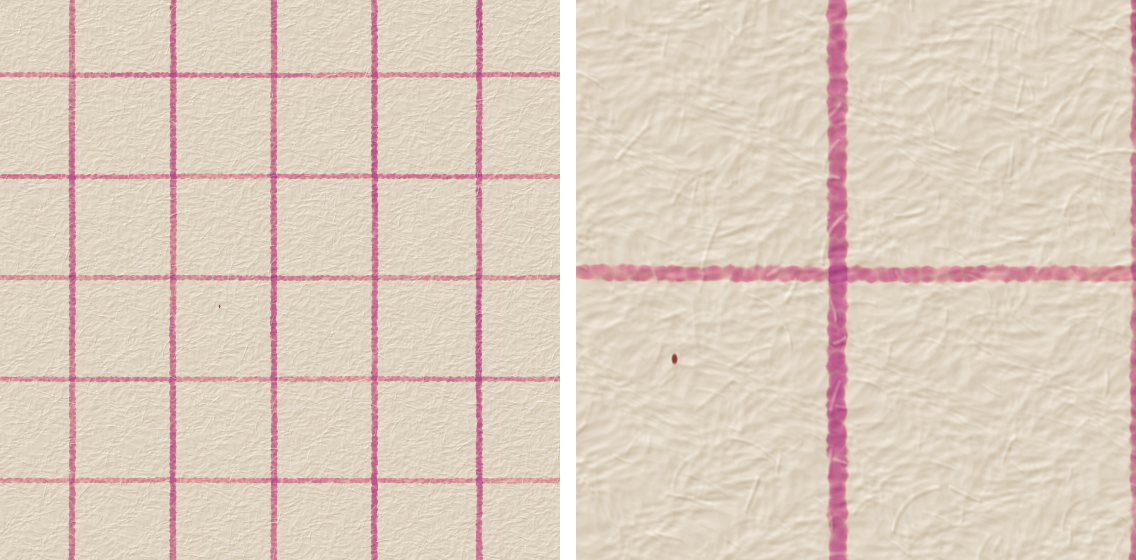
Left: the whole. Right: its middle third, enlarged.
This pattern is drawn by a three.js fragment shader. Its source:

```glsl
varying vec2 vUv;

const vec3 PAPER_SHADE = vec3(0.79, 0.73, 0.64);
const vec3 PAPER_LIGHT = vec3(0.925, 0.89, 0.835);
const vec3 INK_SALMON = vec3(0.87, 0.61, 0.59);
const vec3 INK_MAGENTA = vec3(0.73, 0.34, 0.55);
const vec3 FLECK_COLOR = vec3(0.50, 0.16, 0.17);
const float LINE_COUNT = 5.0;

vec2 hash2(vec2 p) {
  vec3 q = fract(p.xyx * vec3(0.1031, 0.1030, 0.0973));
  q += dot(q, q.yzx + 33.33);
  return fract((q.xx + q.yz) * q.zy);
}

// Distance to the nearest scattered cell point
float cellular(vec2 p) {
  vec2 cell = floor(p);
  float nearest = 2.0;
  for (int y = -1; y <= 1; y++) {
    for (int x = -1; x <= 1; x++) {
      vec2 id = cell + vec2(float(x), float(y));
      vec2 delta = id + hash2(id + 51.0) - p;
      nearest = min(nearest, dot(delta, delta));
    }
  }
  return sqrt(nearest);
}

// Slow variation along a line, from about -1 to 1
float drift(float t, float seed) {
  return 0.5 * sin(t * 9.0 + seed * 2.7) + 0.3 * sin(t * 23.0 + seed * 5.1)
       + 0.2 * sin(t * 61.0 + seed * 8.3);
}

// One bent strand per cell, one at its crest and zero outside
float fibres(vec2 p, float width, float seed) {
  vec2 cell = floor(p);
  float crest = 0.0;
  for (int y = -1; y <= 1; y++) {
    for (int x = -1; x <= 1; x++) {
      vec2 id = cell + vec2(float(x), float(y));
      vec2 place = hash2(id + seed);
      vec2 form = hash2(id + seed + 17.0);
      float angle = (form.x - 0.42) * 2.6;
      vec2 axis = vec2(cos(angle), sin(angle));
      vec2 d = p - id - place;
      vec2 q = vec2(dot(d, axis), dot(d, vec2(-axis.y, axis.x)));
      q.y += (form.y - 0.5) * 1.6 * q.x * q.x;
      float reach = 0.15 + 0.4 * place.x * form.y;
      float dist = length(vec2(max(abs(q.x) - reach, 0.0), q.y));
      crest = max(crest, (1.0 - smoothstep(0.0, width, dist)) * (0.35 + 0.65 * place.y));
    }
  }
  return crest;
}

float strands(vec2 p) {
  return max(fibres(p * 24.0, 0.045, 5.0), 0.7 * fibres(p * 43.0, 0.075, 83.0));
}

float paperHeight(vec2 p) {
  vec2 warp = 0.004 * vec2(sin(p.y * 83.0 + 3.0 * sin(p.x * 37.0)),
                           sin(p.x * 71.0 + 3.0 * sin(p.y * 43.0)));
  vec2 q = p + warp;
  float pulp = 0.55 * cellular(q * vec2(62.0, 98.0)) + 0.3 * cellular(q.yx * vec2(190.0, 140.0));
  return pulp + 0.24 * strands(p);
}

// Coverage and ink density of the nearest ruled line
vec2 ruling(float across, float along, float start, float pitch, float lastShift,
            float halfWidth, float density, float rough, float seed) {
  float index = clamp(floor((across - start) / pitch + 0.5), 0.0, LINE_COUNT - 1.0);
  float lineSeed = index * 3.7 + seed;
  float center = start + pitch * index + lastShift * step(LINE_COUNT - 1.5, index);
  center += 0.0008 * drift(along * 0.8, lineSeed);
  float dist = abs(across - center) + 0.0026 * rough;
  float cover = 1.0 - smoothstep(halfWidth - 0.0011, halfWidth + 0.0011, dist);
  float core = 1.0 - smoothstep(halfWidth * 0.35, halfWidth * 1.15, dist);
  float load = density + 0.045 * index + 0.26 * drift(along, lineSeed + 1.3);
  return vec2(cover, cover * max(load, 0.0) * (0.45 + 0.55 * core));
}

void main() {
  vec2 p = vUv;

  // Paper relief lit from the upper left
  float relief = paperHeight(p) - paperHeight(p + vec2(-0.0014, 0.0020));
  float patchTone = cellular(p * vec2(19.0, 27.0)) - 0.5;
  float tone = 0.63 + 1.55 * relief + 0.10 * patchTone;
  vec3 color = mix(PAPER_SHADE, PAPER_LIGHT, clamp(tone, -0.35, 1.3));

  // Ruled ink, broken by the grain and by raised strands
  float grain = cellular(p * 135.0) - 0.5;
  float strand = strands(p);
  vec2 columns = ruling(p.x, p.y, 0.129, 0.180, 0.0065, 0.0055, 0.60, grain, 2.0);
  vec2 rows = ruling(p.y, p.x, 0.142, 0.181, 0.0, 0.0043, 0.24, grain, 9.0);
  float cover = max(columns.x, rows.x);
  float density = columns.y + rows.y + 0.30 * columns.x * rows.x - 0.30 * grain * cover;
  vec3 ink = mix(INK_SALMON, INK_MAGENTA, clamp(density, 0.0, 1.1)) + 0.24 * relief;
  float opacity = cover * clamp(0.78 + 0.25 * density - 0.4 * grain, 0.0, 0.97);
  color = mix(color, ink, opacity * (1.0 - 0.45 * strand));

  // Single dark fleck
  float fleck = length((p - vec2(0.392, 0.453)) / vec2(0.0019, 0.0034));
  color = mix(color, FLECK_COLOR, 0.9 * (1.0 - smoothstep(0.5, 1.2, fleck)));

  gl_FragColor = vec4(color, 1.0);
}
```
